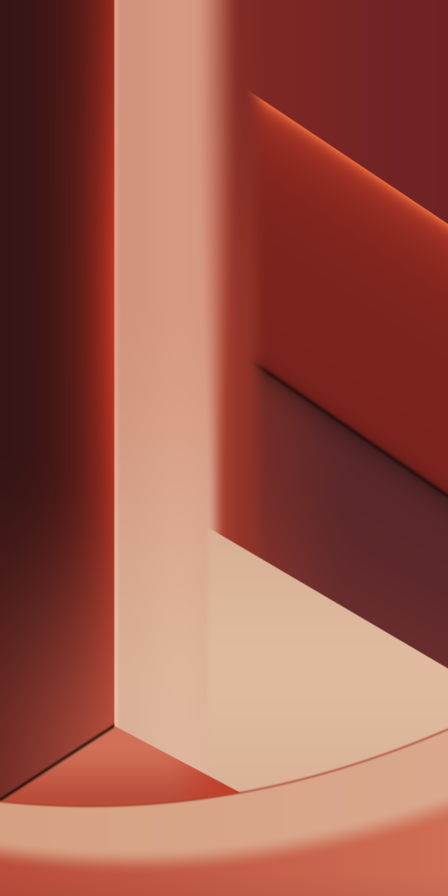
Give the GLSL for this background, as a Shadertoy shader.

```glsl
// Terracotta interior: a pale column, glowing diagonal panels and a curved plinth.

// Signed distance to the line through a and b, positive above it (a left of b).
float lineDistance(vec2 p, vec2 a, vec2 b) {
    vec2 along = normalize(b - a);
    return dot(p - a, vec2(-along.y, along.x));
}

// Smoothed coverage of the region where d is positive.
float cover(float d, float soft) {
    return smoothstep(-soft, soft, d);
}

// Bell-shaped falloff around d = 0.
float bell(float d, float width) {
    return exp(-d * d / (width * width));
}

// Dark wall on the left, lit along its right side.
vec3 leftWall(vec2 p, float right) {
    float t = clamp(p.x / right, 0.0, 1.0);
    vec3 shade = mix(vec3(0.21, 0.08, 0.08), vec3(0.45, 0.125, 0.10), t * t);
    float glow = pow(t, 5.0) * (0.35 + 0.65 * bell(p.y - 1.30, 0.55));
    shade += vec3(0.31, 0.085, 0.035) * glow;
    float bounce = 1.0 - smoothstep(0.22, 1.0, p.y);
    return mix(shade, mix(vec3(0.50, 0.19, 0.16), vec3(0.77, 0.35, 0.27), t), bounce * 0.85);
}

// Pale column that brightens towards the floor.
vec3 columnColor(vec2 p) {
    vec3 c = mix(vec3(0.85, 0.69, 0.59), vec3(0.82, 0.575, 0.485), smoothstep(0.35, 1.35, p.y));
    return c + 0.025 * bell(p.x - 0.40, 0.08);
}

// Stacked red panels: a lit edge above, a shadowed one below.
vec3 rightPanels(vec2 p, float px) {
    float upper = lineDistance(p, vec2(0.56, 1.794), vec2(1.0, 1.500));
    float lower = lineDistance(p, vec2(0.56, 1.195), vec2(1.0, 0.893));
    float start = smoothstep(0.545, 0.60, p.x);

    vec3 top = mix(vec3(0.49, 0.155, 0.14), vec3(0.43, 0.135, 0.14), smoothstep(0.55, 1.0, p.x));
    vec3 middle = vec3(0.485, 0.135, 0.115);
    float depth = max(-upper, 0.0);
    middle += vec3(0.20, 0.075, 0.035) * exp(-depth / 0.075);
    middle += vec3(0.28, 0.24, 0.10) * exp(-depth / 0.011);
    middle *= 1.0 - 0.22 * exp(-max(lower, 0.0) / 0.015);

    vec3 bottom = mix(vec3(0.46, 0.175, 0.155), vec3(0.36, 0.155, 0.165), smoothstep(0.54, 0.80, p.x));
    bottom += vec3(0.10, 0.04, 0.03) * (1.0 - smoothstep(0.50, 1.0, p.y + 0.55 * (p.x - 0.56)));
    bottom *= 1.0 - 0.35 * exp(-max(-lower, 0.0) / 0.025);

    vec3 c = mix(middle, top, cover(upper, px));
    c = mix(bottom, c, cover(lower, px * 1.3));
    c *= 1.0 - 0.4 * bell(lower, 0.005) * start;

    // Soft vertical return where the panels meet the column.
    vec3 strip = mix(vec3(0.57, 0.20, 0.155), vec3(0.50, 0.165, 0.14), smoothstep(1.2, 2.0, p.y));
    c = mix(strip, c, start);
    return c + vec3(0.12, 0.08, 0.06) * (1.0 - smoothstep(0.46, 0.55, p.x));
}

// Curved plinth: pale rim melting into a warm front face.
vec3 plinthColor(vec2 p, float depth) {
    vec3 rim = mix(vec3(0.84, 0.63, 0.51), vec3(0.85, 0.66, 0.55), p.x);
    vec3 front = mix(vec3(0.73, 0.30, 0.23), vec3(0.81, 0.43, 0.33), p.x);
    front *= 1.0 - 0.8 * max(0.05 - p.y, 0.0);
    float thickness = 0.108 + 0.045 * p.x;
    return mix(rim, front, smoothstep(-0.025, 0.035, depth - thickness));
}

void mainImage(out vec4 fragColor, in vec2 fragCoord) {
    // Width spans 0..1, height spans 0..2.
    vec2 p = fragCoord / iResolution.xy * vec2(1.0, 2.0);
    float px = 1.0 / iResolution.x;
    float columnLeft = 0.255;

    // Column, with the panels fading in at its right side.
    vec3 color = columnColor(p);
    float fade = mix(0.018, 0.05, smoothstep(0.8, 1.8, p.y));
    float panelMask = smoothstep(0.481 - fade, 0.486 + fade, p.x);
    float floorEdge = lineDistance(p, vec2(0.469, 0.820), vec2(1.0, 0.508));

    // Pale floor on the right, below the panels.
    vec3 floorColor = mix(vec3(0.83, 0.67, 0.57), vec3(0.875, 0.73, 0.62), bell(p.y - 0.50, 0.28));
    color = mix(color, floorColor, smoothstep(0.455, 0.475, p.x) * (1.0 - cover(floorEdge, px)));
    color = mix(color, rightPanels(p, px), panelMask * cover(floorEdge, px));

    // Left wall and the pale corner beside it.
    float wallMask = cover(columnLeft - p.x, px);
    color += 0.05 * bell(p.x - columnLeft - 0.004, 0.006);
    color = mix(color, leftWall(p, columnLeft), wallMask);

    // Red floor wedge under the wall and the column.
    vec2 corner = vec2(columnLeft, 0.380);
    float wallFoot = lineDistance(p, vec2(0.0, 0.214), corner);
    float columnFoot = lineDistance(p, corner, vec2(0.534, 0.232));
    float wedge = cover(-max(wallFoot, columnFoot), px);
    vec3 wedgeColor = mix(vec3(0.72, 0.30, 0.22), vec3(0.82, 0.44, 0.34), smoothstep(0.20, 0.34, p.y));
    wedgeColor = mix(wedgeColor, vec3(0.75, 0.25, 0.17), smoothstep(0.36, 0.52, p.x));
    color = mix(color, wedgeColor, wedge);
    color *= 1.0 - 0.65 * bell(wallFoot, 0.004) * wallMask;

    // Plinth along a shallow arc, with a thin contact line.
    float offset = p.x - 0.2;
    float slope = 0.538 * offset;
    float arc = (0.2 + 0.269 * offset * offset - p.y) / sqrt(1.0 + slope * slope);
    color = mix(color, plinthColor(p, arc), cover(arc, px));
    color = mix(color, vec3(0.66, 0.25, 0.18), 0.6 * bell(arc, 0.003));

    fragColor = vec4(clamp(color, 0.0, 1.0), 1.0);
}
```
